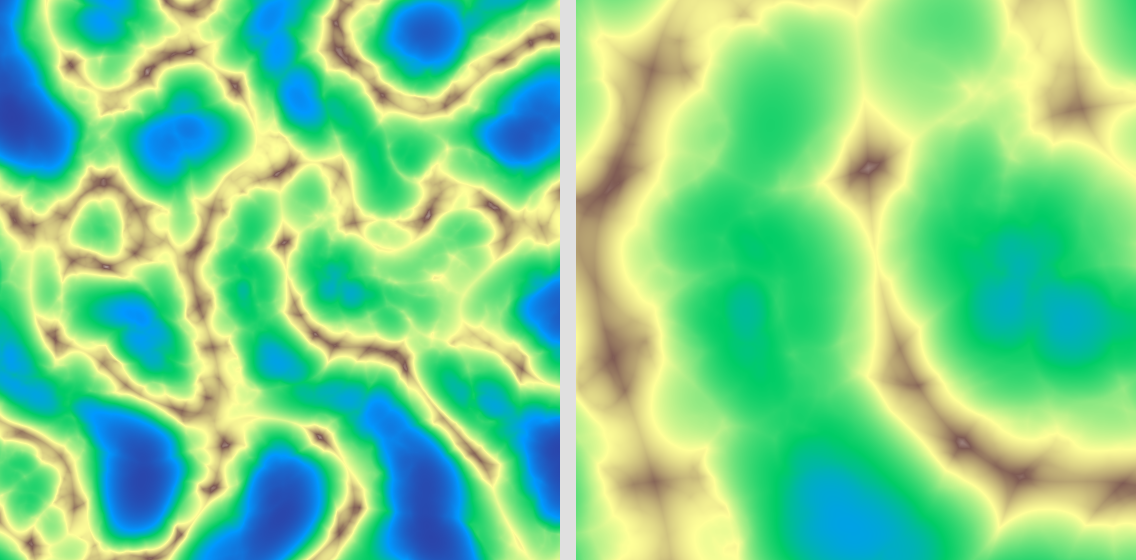
Left: the whole. Right: its middle third, enlarged.
Give the GLSL for this texture map, as a WebGL 2 fragment shader.

```glsl
#version 300 es
precision highp float;

#define BASE_FREQ 4.0
#define OCTAVES 6
#define LACUNARITY 2.0
#define GAIN 0.5
#define NOISE_AMP 1.55
#define HEIGHT_SCALE 0.45
#define SEED 17u

uniform vec2 u_resolution;
out vec4 fragColor;

// Integer hash of a lattice cell, mapped to a unit gradient
vec2 gradient(ivec2 cell, uint layer) {
    uint h = uint(cell.x) * 374761393u + uint(cell.y) * 668265263u;
    h += (layer + SEED) * 2246822519u;
    h = (h ^ (h >> 15)) * 2654435761u;
    h = (h ^ (h >> 13)) * 3266489917u;
    h ^= h >> 16;
    float angle = 6.28318 * float(h & 65535u) / 65536.0;
    return vec2(cos(angle), sin(angle));
}

float gradientNoise(vec2 p, uint layer) {
    ivec2 cell = ivec2(floor(p));
    vec2 f = fract(p);
    vec2 w = f * f * f * (f * (f * 6.0 - 15.0) + 10.0);
    float a = dot(gradient(cell, layer), f);
    float b = dot(gradient(cell + ivec2(1, 0), layer), f - vec2(1, 0));
    float c = dot(gradient(cell + ivec2(0, 1), layer), f - vec2(0, 1));
    float d = dot(gradient(cell + ivec2(1, 1), layer), f - vec2(1, 1));
    return mix(mix(a, b, w.x), mix(c, d, w.x), w.y);
}

// Ridged multifractal: each octave is weighted by the ridges before it
float ridgedHeight(vec2 p, float pixel) {
    const mat2 turn = mat2(0.8, 0.6, -0.6, 0.8);
    float height = 0.0, weight = 1.0, amplitude = 1.0;
    p *= BASE_FREQ;
    float footprint = pixel * BASE_FREQ;
    for (int i = 0; i < OCTAVES; i++) {
        float n = NOISE_AMP * gradientNoise(p, uint(i));
        // Round the crease by about half a pixel
        float crease = sqrt(n * n + 0.25 * footprint * footprint);
        float ridge = 1.0 - min(crease, 1.0);
        weight *= ridge * ridge;
        height += amplitude * weight;
        amplitude *= GAIN;
        p = turn * p * LACUNARITY;
        footprint *= LACUNARITY;
    }
    return height;
}

// Hypsometric tint from deep water to snow
vec3 terrainColor(float t) {
    const vec3 deep = vec3(0.2, 0.2, 0.6);
    const vec3 shallow = vec3(0.0, 0.6, 1.0);
    const vec3 grass = vec3(0.0, 0.8, 0.4);
    const vec3 sand = vec3(1.0, 1.0, 0.6);
    const vec3 rock = vec3(0.5, 0.36, 0.33);
    const vec3 snow = vec3(1.0);
    vec3 color = mix(deep, shallow, clamp(t / 0.15, 0.0, 1.0));
    color = mix(color, grass, clamp((t - 0.15) / 0.1, 0.0, 1.0));
    color = mix(color, sand, clamp((t - 0.25) / 0.25, 0.0, 1.0));
    color = mix(color, rock, clamp((t - 0.5) / 0.25, 0.0, 1.0));
    return mix(color, snow, clamp((t - 0.75) / 0.25, 0.0, 1.0));
}

void main() {
    float pixel = 1.0 / min(u_resolution.x, u_resolution.y);
    vec2 position = gl_FragCoord.xy * pixel;
    float height = HEIGHT_SCALE * ridgedHeight(position + 3.37, pixel);
    fragColor = vec4(terrainColor(height), 1.0);
}
```
